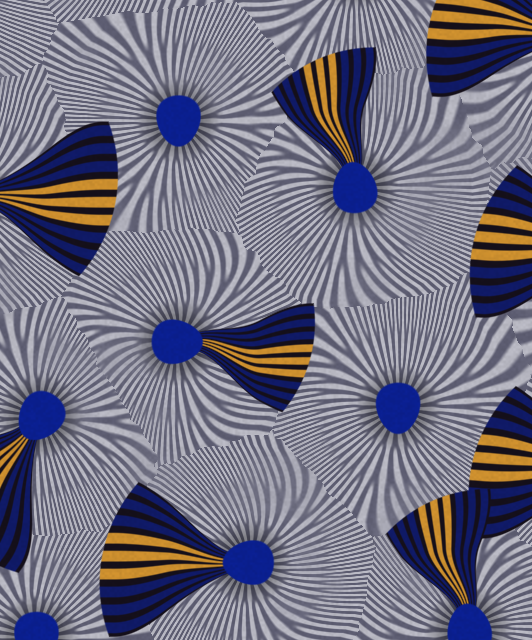
This pattern is drawn by a Shadertoy shader. Its source:

```glsl
// Scattered blue seeds with curving pale rays and striped blue and gold fans.
#define SPACING 0.0112
#define SEED_RADIUS 0.034
#define FAN_LENGTH 0.213
#define FAN_HALF_WIDTH 0.080
#define FAN_STRIPES 9.0
#define RAY_LIGHT vec3(0.72, 0.72, 0.76)
#define RAY_DARK vec3(0.36, 0.36, 0.44)
#define INK vec3(0.08, 0.06, 0.10)
#define FAN_BLUE vec3(0.06, 0.10, 0.40)
#define SEED_BLUE vec3(0.04, 0.12, 0.56)
#define GOLD vec3(0.80, 0.56, 0.18)

const float PI = 3.14159;

float hash(vec2 p) {
    return fract(sin(dot(p, vec2(127.1, 311.7))) * 43758.5453);
}

float noise(vec2 p) {
    vec2 i = floor(p), f = fract(p);
    f = f * f * (3.0 - 2.0 * f);
    return mix(mix(hash(i), hash(i + vec2(1, 0)), f.x),
               mix(hash(i + vec2(0, 1)), hash(i + vec2(1, 1)), f.x), f.y);
}

// Skewed lattice with drifting outer rows and columns
vec2 flowerCenter(vec2 id) {
    vec2 c = vec2(0.277, 0.466) + id.x * vec2(0.345, -0.104) + id.y * vec2(0.111, -0.345);
    c += vec2(0.02, 0.124) * max(-id.x, 0.0);
    c.x += 0.078 * max(-id.y, 0.0) - 0.117 * max(id.y - 1.0, 0.0);
    if (id.y == -1.0) c.x += 0.035 * cos(PI * id.x);
    return c;
}

bool hasFan(vec2 id) {
    return mod(id.x - id.y + 3.0, 4.0) > 0.5;
}

// Fan heading in radians; bare seeds point down
float heading(vec2 id) {
    float turns = 2.0 * id.y + 0.6 * max(-id.x, 0.0) * id.y;
    if (id.x == 1.0) turns = 1.08;
    if (id.x == 2.0) turns = 1.95;
    return 0.5 * PI * (hasFan(id) ? turns : 3.0);
}

vec2 toLocal(vec2 d, float a) {
    return vec2(cos(a) * d.x + sin(a) * d.y, cos(a) * d.y - sin(a) * d.x);
}

// Rays fork as the circumference grows, keeping an even spacing
float rays(vec2 d, float seed) {
    float r = max(length(d), 0.004);
    float a = atan(d.y, d.x);
    float sway = min(1.3 * r, 0.24);
    a += sway * sin(3.0 * a + 6.3 * seed) + (seed - 0.5) * 4.0 * r;
    float level = log2(2.0 * PI * r / (SPACING * 12.0));
    float count = 12.0 * exp2(floor(level));
    float fork = smoothstep(0.3, 0.8, fract(level));
    return mix(cos(count * a), cos(2.0 * count * a), fork);
}

// Flared, bent fan: colour in rgb, coverage in a
vec4 fan(vec2 q, vec2 id, float px) {
    bool wide = id.x < id.y || id.x == 2.0;
    if (id.x == 1.0) q.y = -q.y;
    float flare = smoothstep(0.0, 0.21, q.x);
    float halfWidth = 0.010 + FAN_HALF_WIDTH * (wide ? 1.45 : 1.0) * flare;
    float bend = (wide ? 0.010 : 0.030) * smoothstep(0.03, 0.13, q.x);
    float across = (q.y + bend) / halfWidth;
    float reach = FAN_LENGTH * (wide ? 1.08 : 1.0) + 0.14 * q.y;
    float edge = max((abs(across) - 1.0) * halfWidth, max(length(q) - reach, -q.x));
    // Lengthwise stripes, gold in the middle three
    float s = (across * 0.5 + 0.5) * FAN_STRIPES;
    float blur = FAN_STRIPES * 0.5 * px / halfWidth;
    float band = 1.0 - smoothstep(0.30 - blur, 0.30 + blur, abs(fract(s) - 0.5));
    vec3 stripe = abs(floor(s) - floor(FAN_STRIPES * 0.5)) < 1.5 ? GOLD : FAN_BLUE;
    return vec4(mix(INK, stripe, band), 1.0 - smoothstep(-px, px, edge));
}

void mainImage(out vec4 fragColor, in vec2 fragCoord) {
    vec2 p = fragCoord / iResolution.y;
    float px = 1.0 / iResolution.y;
    float nearest = 9.0, seedMask = 0.0, seed = 0.0;
    vec2 offset = vec2(0.0);
    vec4 fans = vec4(0.0);

    for (int j = -2; j <= 2; j++)
    for (int i = -1; i <= 2; i++) {
        vec2 id = vec2(i, j);
        vec2 d = p - flowerCenter(id);
        float h = hash(id + 4.0);
        // Rippled cell borders
        float reach = length(d) * (1.0 + 0.08 * sin(3.0 * atan(d.y, d.x) + 6.3 * h));
        reach += 0.014 * noise(p * 70.0 + id * 9.0);
        if (reach < nearest) { nearest = reach; offset = d; seed = h; }
        vec2 q = toLocal(d, heading(id));
        if (hasFan(id)) {
            vec4 f = fan(q, id, px);
            fans = mix(fans, vec4(f.rgb, 1.0), f.a);
        }
        // Egg narrowing towards the heading
        float egg = length(vec2(q.x * 0.85, q.y * (1.0 + 5.0 * clamp(q.x, -0.04, 0.06))));
        seedMask = max(seedMask, 1.0 - smoothstep(-px, px, egg - SEED_RADIUS));
    }

    // Ray ground with faded patches and a shadow around each seed
    float fade = noise(p * 9.0) * 0.6 + noise(p * 23.0) * 0.4;
    float light = smoothstep(-0.65, 0.65, rays(offset, seed));
    light = mix(light, 0.5, 0.35 * smoothstep(0.5, 0.8, fade));
    vec3 color = mix(RAY_DARK, RAY_LIGHT, light);
    color *= 1.0 - 0.35 * (1.0 - smoothstep(0.03, 0.075, length(offset)));
    color = mix(color, fans.rgb / max(fans.a, 0.001), fans.a);
    color = mix(color, SEED_BLUE, seedMask);
    // Cloth grain
    color *= 0.96 + 0.08 * noise(p * 260.0);
    fragColor = vec4(color, 1.0);
}
```
